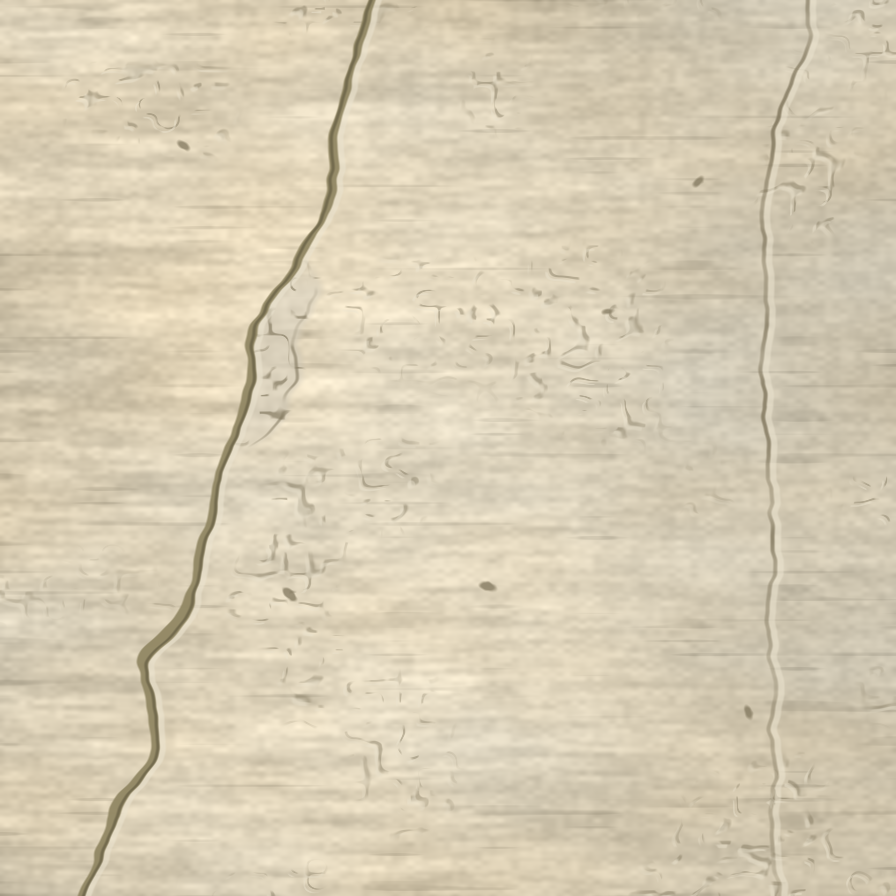
Write a WebGL 1 fragment shader that draws this texture.

```glsl
precision highp float;
// Weathered cream plaster with fine horizontal brushing, one open crack and one hairline crack.
uniform vec2 u_resolution;

const vec3 PLASTER = vec3(0.862, 0.816, 0.716);
const vec3 TONE_TINT = vec3(1.0, 0.97, 0.92);
const vec3 WARM_TINT = vec3(0.30, 0.02, -0.38);
const vec3 CRACK_FILL = vec3(0.57, 0.53, 0.39);
const vec3 CRACK_DARK = vec3(0.38, 0.35, 0.25);
const vec3 CHIP_DARK = vec3(0.50, 0.46, 0.36);
const vec3 RIM_LIGHT = vec3(0.92, 0.89, 0.81);
const vec3 BARE_GREY = vec3(0.83, 0.80, 0.73);
const float SOFT = 0.0016;

float hash(vec2 p) {
  return fract(sin(dot(p, vec2(127.1, 311.7))) * 43758.5453);
}

float noise(vec2 p) {
  vec2 i = floor(p), f = fract(p);
  f = f * f * (3.0 - 2.0 * f);
  return mix(mix(hash(i), hash(i + vec2(1.0, 0.0)), f.x),
             mix(hash(i + vec2(0.0, 1.0)), hash(i + vec2(1.0)), f.x), f.y);
}

float fbm(vec2 p) {
  float sum = 0.0, gain = 0.5;
  for (int i = 0; i < 4; i++) {
    sum += gain * noise(p);
    p = p * 2.03 + 17.3;
    gain *= 0.5;
  }
  return sum / 0.9375;
}

float bump(float x, float centre, float width) {
  float d = (x - centre) / width;
  return exp(-d * d);
}

float blob(vec2 p, vec2 centre, vec2 size) {
  vec2 d = (p - centre) / size;
  return exp(-dot(d, d));
}

// 1 inside a line of the given half width, with a soft edge
float line(float d, float halfWidth) {
  return 1.0 - smoothstep(halfWidth - SOFT, halfWidth + SOFT, abs(d));
}

float jitter(float y, float frequency, float seed) {
  return noise(vec2(y * frequency, seed)) - 0.5;
}

// Horizontal position of the open crack at height y
float openCrackX(float y) {
  float x = 0.094 + 0.325 * y;
  x += 0.019 * bump(y, 0.77, 0.07) - 0.018 * bump(y, 0.64, 0.045);
  x += 0.013 * bump(y, 0.35, 0.05) - 0.019 * bump(y, 0.26, 0.03);
  x += 0.026 * bump(y, 0.16, 0.05);
  return x + 0.008 * jitter(y, 26.0, 3.0) + 0.003 * jitter(y, 80.0, 8.0);
}

float hairlineX(float y) {
  float x = 0.868 - 0.025 * y + 0.06 * smoothstep(0.75, 1.0, y);
  return x + 0.010 * jitter(y, 22.0, 5.0) + 0.005 * jitter(y, 75.0, 9.0);
}

// Lightness offset: broad patches, brushed streaks and grain
float plasterTone(vec2 p) {
  float tone = 0.13 * (fbm(p * vec2(3.0, 5.0)) - 0.5);
  tone += 0.030 * blob(p, vec2(0.40, 0.42), vec2(0.22, 0.5)) - 0.032 * smoothstep(0.45, 0.8, p.x);
  tone -= 0.035 * blob(p, vec2(0.16, 0.53), vec2(0.10, 0.06));
  tone -= 0.025 * blob(p, vec2(0.66, 0.40), vec2(0.14, 0.10));
  float brushing = mix(1.0, 0.55, smoothstep(0.5, 0.9, p.x));
  vec2 bent = p + vec2(0.0, 0.008 * noise(p * 5.0));
  tone += brushing * 0.09 * (noise(bent * vec2(6.0, 58.0)) - 0.5);
  tone += brushing * 0.09 * (noise(bent * vec2(20.0, 150.0)) - 0.5);
  tone += 0.06 * (noise(p * vec2(120.0, 190.0)) - 0.5);
  return tone + 0.04 * (noise(p * 75.0 + 31.0) - 0.5);
}

// Sparse oblong pits, at most one per cell
float pits(vec2 p, float cells, float share) {
  vec2 cell = floor(p * cells);
  vec2 centre = (cell + 0.2 + 0.6 * vec2(hash(cell + 3.1), hash(cell + 7.7))) / cells;
  float angle = 3.14159 * hash(cell + 5.3), c = cos(angle), s = sin(angle);
  vec2 d = mat2(c, -s, s, c) * (p - centre);
  float size = 0.002 + 0.003 * hash(cell + 9.2);
  float shape = length(d * vec2(0.5, 1.0)) + 0.0015 * (noise(p * 220.0) - 0.5);
  return step(1.0 - share, hash(cell)) * line(shape, size);
}

// Broken curved scratches, gathered in patches
float scratches(vec2 p, float coverage) {
  float ridge = abs(noise(p * vec2(48.0, 60.0) + 4.0) - 0.5);
  float broken = smoothstep(0.45, 0.7, noise(p * 95.0));
  return (1.0 - smoothstep(0.02, 0.09, ridge)) * broken * coverage;
}

void main() {
  vec2 p = gl_FragCoord.xy / u_resolution;

  // Plaster ground
  float warmth = 0.12 * (fbm(p * vec2(4.0, 7.0) + 40.0) - 0.5) - 0.03 * smoothstep(0.5, 0.9, p.x);
  vec3 color = PLASTER + TONE_TINT * plasterTone(p) + WARM_TINT * warmth;
  float hairStreak = smoothstep(0.80, 0.95, noise(p * vec2(9.0, 130.0) + 60.0));
  color -= 0.07 * hairStreak * TONE_TINT;

  // Chips and pits
  float worn = smoothstep(0.62, 0.82, noise(p * 9.0 + 12.0));
  color = mix(color, CHIP_DARK, 0.45 * scratches(p, worn));
  color = mix(color, RIM_LIGHT, 0.5 * scratches(p + 0.004, worn));
  color = mix(color, CHIP_DARK, 0.75 * pits(p, 8.0, 0.13));

  // Flaked area beside the open crack
  float d = p.x - openCrackX(p.y);
  float flakeSpan = smoothstep(0.47, 0.54, p.y) * (1.0 - smoothstep(0.67, 0.72, p.y));
  float flakeEdge = 0.045 * flakeSpan + 0.012 * jitter(p.y, 45.0, 14.0);
  float flake = flakeSpan * smoothstep(0.0, 0.006, d) * (1.0 - smoothstep(flakeEdge, flakeEdge + 0.012, d));
  color = mix(color, BARE_GREY + 0.07 * (noise(p * 110.0) - 0.5), 0.65 * flake);
  color = mix(color, CHIP_DARK, 0.65 * scratches(p, flake));
  float edgeBreaks = smoothstep(0.3, 0.6, noise(vec2(p.y * 55.0, 21.0)));
  color = mix(color, CHIP_DARK, 0.6 * flakeSpan * edgeBreaks * line(d - flakeEdge, 0.0018));

  // Hairline crack with a pale lip
  float h = p.x - hairlineX(p.y);
  float strength = 0.35 + 0.5 * noise(vec2(p.y * 30.0, 2.0));
  strength *= mix(0.5, 1.0, smoothstep(0.1, 0.4, p.y));
  color = mix(color, RIM_LIGHT, 0.55 * line(h - 0.006, 0.0035));
  color = mix(color, CHIP_DARK, strength * line(h, 0.0022));

  // Open crack: pale rim, olive fill, dark side
  float halfWidth = 0.0045 + 0.006 * bump(p.y, 0.29, 0.03) + 0.003 * bump(p.y, 0.10, 0.03);
  halfWidth += 0.0025 * jitter(p.y, 40.0, 11.0);
  color = mix(color, RIM_LIGHT, 0.6 * line(d - halfWidth - 0.003, 0.004));
  color = mix(color, CRACK_FILL, 0.95 * line(d, halfWidth));
  float side = mix(0.6, -0.3, smoothstep(0.55, 0.75, p.y)) * halfWidth;
  color = mix(color, CRACK_DARK, 0.65 * line(d - side, 0.0018));

  gl_FragColor = vec4(clamp(color, 0.0, 1.0), 1.0);
}
```
